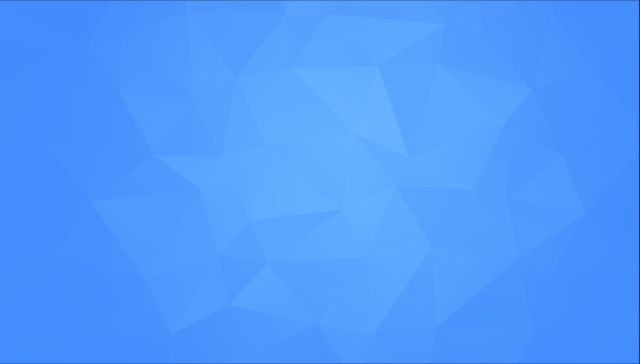
Write a Shadertoy shader that draws this background.

```glsl
// A soft blue low-poly backdrop: a round glow on a plain blue field, cut into triangles.
// A jittered, staggered lattice is split along the shorter diagonal of each cell; each
// facet blends the smooth glow, the glow at its centre and a random tilt. A thin rim ends it.

const vec3 DEEP_BLUE = vec3(0.266, 0.553, 0.990);
const vec3 GLOW_BLUE = vec3(0.402, 0.692, 1.000);
const vec3 RIM_BLUE  = vec3(0.070, 0.170, 0.340);

// Lengths are in canvas heights.
const vec2  GLOW_CENTER = vec2(0.945, 0.585);
const float GLOW_CORE   = 0.07;
const float GLOW_EDGE   = 0.795;

const vec2  CELL        = vec2(0.195, 0.165);
const vec2  MESH_ORIGIN = vec2(0.092, 0.111);
const float JITTER      = 0.38;
const float STAGGER     = 0.50;  // sideways shift of odd rows, in cells

const float FLATNESS    = 0.55;  // share of the glow taken at the facet centre
const float TONE_SPREAD = 0.23;  // random brightness of a facet
const float TILT        = 1.30;  // random slope across a facet

const float RIM_WIDTH   = 0.0050;
const float RIM_SIDE    = 1.00;  // strength at the right edge
const float RIM_ENDS    = 0.35;  // strength at the top and bottom

float hash(vec2 p) {
    return fract(sin(dot(p, vec2(127.1, 311.7))) * 43758.545);
}

vec2 hash2(vec2 p) {
    return vec2(hash(p), hash(p + 57.3));
}

float glow(vec2 p) {
    float r = length(p - GLOW_CENTER);
    return clamp((GLOW_EDGE - r) / (GLOW_EDGE - GLOW_CORE), 0.0, 1.0);
}

// Lattice point, staggered by row and moved at random.
vec2 meshVertex(vec2 id) {
    vec2 shift = vec2(STAGGER * mod(id.y, 2.0), 0.0);
    return MESH_ORIGIN + CELL * (id + shift + JITTER * (2.0 * hash2(id) - 1.0));
}

float cross2(vec2 a, vec2 b) {
    return a.x * b.y - a.y * b.x;
}

// Signed distance to the line a-b, positive on its left.
float leftOf(vec2 p, vec2 a, vec2 b) {
    return cross2(normalize(b - a), p - a);
}

// Adds one facet: x sums tone times coverage, y sums coverage.
void addFacet(inout vec2 sum, vec2 p, vec2 a, vec2 b, vec2 c, vec2 seed, float pixel) {
    float side = sign(cross2(b - a, c - a));
    float inside = min(side * leftOf(p, a, b),
                   min(side * leftOf(p, b, c), side * leftOf(p, c, a)));
    float coverage = clamp(0.5 + inside / pixel, 0.0, 1.0);

    vec2 center = (a + b + c) / 3.0;
    float light = glow(center);
    float relief = TONE_SPREAD * (hash(seed) - 0.5)
                 + TILT * dot(p - center, hash2(seed + 11.0) - 0.5);
    float tone = mix(glow(p), light, FLATNESS) + relief * smoothstep(-0.15, 0.45, light);
    sum += coverage * vec2(tone, 1.0);
}

void mainImage(out vec4 fragColor, in vec2 fragCoord) {
    vec2 p = fragCoord / iResolution.y;
    float pixel = 1.0 / iResolution.y;
    vec2 home = floor((p - MESH_ORIGIN) / CELL);
    vec2 sum = vec2(0.0);

    // Two triangles per cell, over the cells that can reach this point.
    for (int y = -1; y <= 1; y++) {
        for (int x = -2; x <= 1; x++) {
            vec2 id = home + vec2(x, y);
            vec2 a = meshVertex(id);
            vec2 b = meshVertex(id + vec2(1.0, 0.0));
            vec2 c = meshVertex(id + vec2(1.0, 1.0));
            vec2 d = meshVertex(id + vec2(0.0, 1.0));
            // Odd rows lean the other way, so their upper side starts one cell later.
            if (mod(id.y, 2.0) > 0.5) {
                d = c;
                c = meshVertex(id + vec2(2.0, 1.0));
            }
            vec2 seedA = id + 3.7;
            vec2 seedB = id + 8.2;
            if (distance(a, c) < distance(b, d)) {
                addFacet(sum, p, a, b, c, seedA, pixel);
                addFacet(sum, p, a, c, d, seedB, pixel);
            } else {
                addFacet(sum, p, a, b, d, seedA, pixel);
                addFacet(sum, p, b, c, d, seedB, pixel);
            }
        }
    }

    // Fall back to the smooth glow if no facet covers the point.
    float tone = sum.y > 0.001 ? sum.x / sum.y : glow(p);
    vec3 color = mix(DEEP_BLUE, GLOW_BLUE, clamp(tone, -0.04, 1.06));

    // Thin dark rim.
    float rightGap = (iResolution.x - fragCoord.x) / iResolution.y;
    float endGap = min(p.y, 1.0 - p.y);
    float rim = max(RIM_SIDE * (1.0 - smoothstep(0.0, RIM_WIDTH, rightGap)),
                    RIM_ENDS * (1.0 - smoothstep(0.0, RIM_WIDTH, endGap)));
    fragColor = vec4(mix(color, RIM_BLUE, rim), 1.0);
}
```
